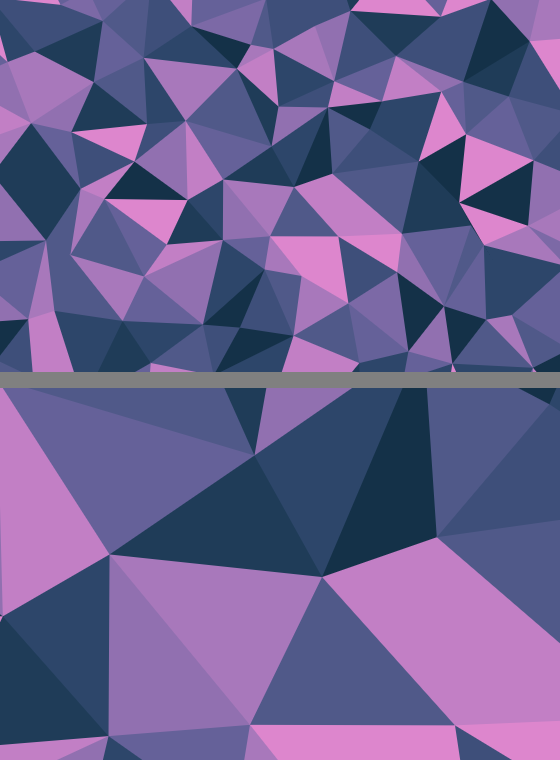
Top, the full canvas; bottom, a detail of the centre.
A Shadertoy shader for this background:

```glsl
// Low-poly mosaic: a turned grid of jittered points, each quad cut into two
// flat triangles. Every 2x2 block of cells deals its tones evenly from a
// weighted navy-to-pink ramp, and edges are blended by pixel coverage.

const float ROWS = 6.8;        // grid cells per canvas height
const float JITTER = 0.43;     // point offset in cells, below 0.5 keeps quads simple
const float TURN = 0.38;       // grid rotation in radians
const vec2 ORIGIN = vec2(13.3, 7.6);
const int TONES = 11;

const vec3 RAMP[TONES] = vec3[TONES](
    vec3(0.078, 0.192, 0.282), vec3(0.120, 0.236, 0.346),
    vec3(0.176, 0.275, 0.416), vec3(0.242, 0.310, 0.478),
    vec3(0.314, 0.349, 0.537), vec3(0.396, 0.381, 0.600),
    vec3(0.486, 0.412, 0.651), vec3(0.569, 0.440, 0.690),
    vec3(0.660, 0.471, 0.734), vec3(0.761, 0.498, 0.772),
    vec3(0.868, 0.526, 0.804));

// Share of the area for each tone, summing to one
const float SHARES[TONES] = float[TONES](
    0.09, 0.09, 0.10, 0.10, 0.13, 0.13, 0.04, 0.07, 0.10, 0.06, 0.09);

float hash(vec2 p) {
    return fract(sin(dot(p, vec2(127.1, 311.7))) * 43758.5453);
}

float cross2(vec2 a, vec2 b) {
    return a.x * b.y - a.y * b.x;
}

vec2 gridPoint(vec2 id) {
    vec2 random = vec2(hash(id), hash(id + 57.3));
    return id + JITTER * (2.0 * random - 1.0);
}

// Signed distance to the line a-b, positive on its left
float edgeDistance(vec2 p, vec2 a, vec2 b) {
    return cross2(b - a, p - a) / max(length(b - a), 1e-4);
}

// Pixel coverage of a counter-clockwise triangle
float coverage(vec2 p, vec2 a, vec2 b, vec2 c, float pixel) {
    float inside = min(edgeDistance(p, a, b),
                   min(edgeDistance(p, b, c), edgeDistance(p, c, a)));
    return clamp(inside / pixel + 0.5, 0.0, 1.0);
}

vec3 rampColor(float level) {
    float sum = 0.0;
    for (int i = 0; i < TONES; i++) {
        sum += SHARES[i];
        if (level < sum) return RAMP[i];
    }
    return RAMP[TONES - 1];
}

// Deals the eight triangles of a 2x2 block into eight shuffled strata
vec3 triangleColor(vec2 id, float side) {
    vec2 block = floor(id / 2.0);
    vec2 place = id - 2.0 * block;
    float index = side + 2.0 * place.x + 4.0 * place.y;
    float stride = 1.0 + 2.0 * floor(4.0 * hash(block + 19.7));
    float shift = floor(8.0 * hash(block + 83.1));
    float stratum = mod(index * stride + shift, 8.0);
    return rampColor((stratum + hash(id + 31.9 + 7.3 * side)) / 8.0);
}

void mainImage(out vec4 fragColor, in vec2 fragCoord) {
    float pixel = ROWS / iResolution.y;
    float s = sin(TURN), c = cos(TURN);
    vec2 p = mat2(c, s, -s, c) * (fragCoord * pixel) + ORIGIN;
    vec2 home = floor(p);

    vec3 color = vec3(0.0);
    float total = 0.0;
    for (int y = -1; y <= 1; y++) {
        for (int x = -1; x <= 1; x++) {
            vec2 id = home + vec2(x, y);
            vec2 q0 = gridPoint(id);
            vec2 q1 = gridPoint(id + vec2(1, 0));
            vec2 q2 = gridPoint(id + vec2(1, 1));
            vec2 q3 = gridPoint(id + vec2(0, 1));

            // Take the shorter diagonal, unless it leaves the quad
            bool rising = min(cross2(q1 - q0, q2 - q0), cross2(q2 - q0, q3 - q0)) > 0.0;
            bool falling = min(cross2(q1 - q0, q3 - q0), cross2(q2 - q1, q3 - q1)) > 0.0;
            bool useRising = rising && (!falling || distance(q0, q2) < distance(q1, q3));

            float first = useRising ? coverage(p, q0, q1, q2, pixel)
                                    : coverage(p, q0, q1, q3, pixel);
            float second = useRising ? coverage(p, q0, q2, q3, pixel)
                                     : coverage(p, q1, q2, q3, pixel);
            if (first > 0.0) color += first * triangleColor(id, 0.0);
            if (second > 0.0) color += second * triangleColor(id, 1.0);
            total += first + second;
        }
    }
    fragColor = vec4(color / max(total, 1e-4), 1.0);
}
```
